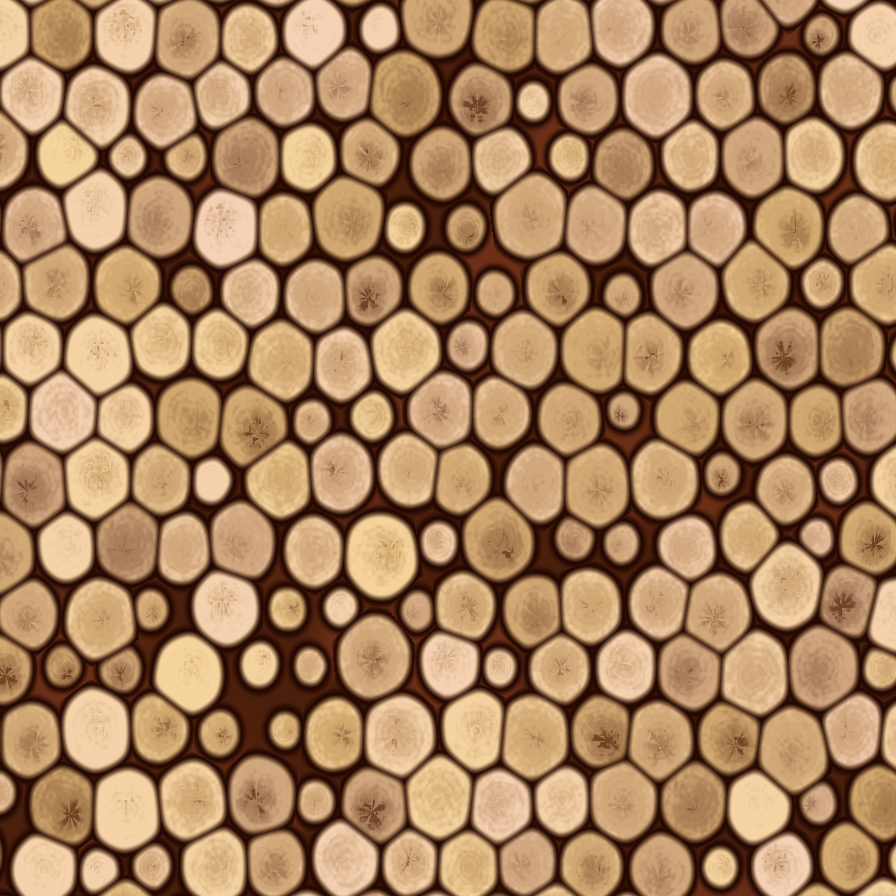
Write a Shadertoy shader that draws this texture.

```glsl
#define COLUMNS 14.3        // logs across the canvas
#define STRETCH 1.18        // height of a log over its width
#define ROW_STEP 0.866      // row spacing of the staggered grid
#define JITTER 0.38         // random shift of each log
#define SMALL_SHARE 0.23    // part of the logs that are thin
#define SETTLE 0.36         // how far neighbours push and pull
#define GAP 0.012           // half the least space between logs
#define ROUNDING 0.09       // softness of squeezed corners
#define EDGE 0.045          // blur of the outline
#define GRAIN 0.20          // strength of the fine mottling

vec3 hash3(vec2 p) {
    vec3 q = fract(vec3(p.xyx) * vec3(0.1031, 0.1030, 0.0973));
    q += dot(q, q.yxz + 33.33);
    return fract((q.xxy + q.yzz) * q.zyx);
}

float noise(vec2 p) {
    vec2 i = floor(p), f = fract(p);
    f = f * f * (3.0 - 2.0 * f);
    vec2 e = vec2(0, 1);
    return mix(mix(hash3(i).x, hash3(i + e.yx).x, f.x),
               mix(hash3(i + e.xy).x, hash3(i + e.yy).x, f.x), f.y);
}

float smoothMax(float a, float b, float k) {
    float h = max(k - abs(a - b), 0.0) / k;
    return max(a, b) + h * h * k * 0.25;
}

// Centre in xy, radius in z, before settling
vec3 looseLog(vec2 id) {
    vec3 h = hash3(id + 71.0);
    vec2 stagger = vec2(0.5 * mod(id.y, 2.0), 0.0);
    vec2 centre = (id + 0.5 + stagger + (h.xy - 0.5) * JITTER) * vec2(1, ROW_STEP);
    float thin = mix(0.25, 0.34, h.z / SMALL_SHARE);
    float thick = mix(0.47, 0.60, (h.z - SMALL_SHARE) / (1.0 - SMALL_SHARE));
    return vec3(centre, h.z < SMALL_SHARE ? thin : thick);
}

// Neighbours push where they overlap and pull where they leave room
vec3 settledLog(vec2 id) {
    vec3 self = looseLog(id);
    vec2 shift = vec2(0);
    for (int k = 0; k < 9; k++) {
        if (k == 4) continue;
        vec3 other = looseLog(id + vec2(k % 3 - 1, k / 3 - 1));
        vec2 away = self.xy - other.xy;
        float dist = max(length(away), 0.01);
        float overlap = clamp(self.z + other.z - dist, -0.22, 0.5);
        shift += away / dist * overlap * smoothstep(1.6, 1.05, dist);
    }
    return vec3(self.xy + SETTLE * shift, self.z);
}

vec3 woodColor(float tone) {
    vec3 c = mix(vec3(0.43, 0.27, 0.15), vec3(0.66, 0.50, 0.35), smoothstep(0.0, 0.36, tone));
    c = mix(c, vec3(0.81, 0.66, 0.48), smoothstep(0.36, 0.68, tone));
    return mix(c, vec3(0.95, 0.83, 0.68), smoothstep(0.68, 1.05, tone));
}

// Cut face: sawn grain, growth rings, stained heart and radial cracks
vec3 cutFace(vec2 q, float radius, vec3 h) {
    float r = length(q) / radius;
    vec2 seed = h.xy * 57.0;
    vec2 centre = vec2(h.z, h.x) * 0.24 - 0.12;
    float heart = smoothstep(0.8, 0.0, length(q - centre) / radius);
    float coarse = noise(q * 7.0 + seed);
    float fine = noise(q * 19.0 + seed);
    float rays = noise(normalize(q - centre + 1e-4) * 4.5 + seed);
    vec2 home = vec2(0.72, 0.58);
    float tone = mix(0.46, 1.08, pow(h.x, 0.7));
    tone += GRAIN * (0.6 * coarse + 0.7 * fine - 0.65);
    tone += 0.025 * sin(r * 34.0 + coarse * 5.0);
    float stain = mix(0.50, 0.12, h.x) * (0.4 + h.y);
    tone -= stain * heart * (0.35 + coarse * rays * 1.6);
    tone -= 0.40 * h.y * smoothstep(0.68, 0.90, fine) * heart;
    tone += 0.07 * smoothstep(0.62, 0.85, r);
    vec3 tint = mix(vec3(1.01, 0.99, 1.05), vec3(1.01, 1.0, 0.90), h.z);
    return woodColor(tone) * tint;
}

// Dark hollows with reddish light where the space is wide
vec3 hollow(vec2 p, float depth) {
    float lit = smoothstep(0.03, 0.16, depth);
    vec3 c = mix(vec3(0.13, 0.025, 0.0), vec3(0.29, 0.12, 0.045), lit);
    float patchy = smoothstep(0.45, 0.8, noise(p * 0.9 + 13.0));
    return mix(c, vec3(0.45, 0.20, 0.10), lit * patchy * 0.85);
}

void mainImage(out vec4 fragColor, in vec2 fragCoord) {
    vec2 scale = COLUMNS * vec2(1.0, 1.0 / STRETCH);
    vec2 p = fragCoord / iResolution.y * scale;
    vec2 cell;
    cell.y = floor(p.y / ROW_STEP);
    cell.x = floor(p.x - 0.5 * mod(cell.y, 2.0));

    // Owner of this point by power distance
    vec3 logs[25];
    float power[25];
    int own = 0;
    for (int k = 0; k < 25; k++) {
        logs[k] = settledLog(cell + vec2(k % 5 - 2, k / 5 - 2));
        vec2 v = p - logs[k].xy;
        power[k] = dot(v, v) - logs[k].z * logs[k].z;
        if (power[k] < power[own]) own = k;
    }

    // Uneven disc, squeezed by its neighbours
    vec3 owner = logs[own];
    vec2 q = p - owner.xy;
    vec3 h = hash3(cell + vec2(own % 5 - 2, own / 5 - 2) + 19.0);
    float wobble = noise(normalize(q + 1e-4) * 1.3 + h.xy * 40.0) - 0.5;
    float d = length(q) - owner.z * (1.0 + 0.09 * wobble);
    for (int k = 0; k < 25; k++) {
        if (k == own) continue;
        float apart = max(distance(owner.xy, logs[k].xy), 0.05);
        float border = (power[own] - power[k]) / (2.0 * apart);
        d = smoothMax(d, border + GAP, ROUNDING);
    }

    // Browner logs gather right of the centre
    vec2 place = owner.xy / scale;
    float aged = smoothstep(0.48, 0.12, distance(place, vec2(0.72, 0.58)));
    h.x *= 1.0 - 0.5 * aged;

    vec3 face = cutFace(q, owner.z, h);
    face = mix(face, vec3(0.42, 0.26, 0.14), 0.6 * smoothstep(-0.075, -0.01, d));
    vec3 color = mix(face, hollow(p, d), smoothstep(-EDGE, EDGE, d));
    fragColor = vec4(color, 1.0);
}
```
